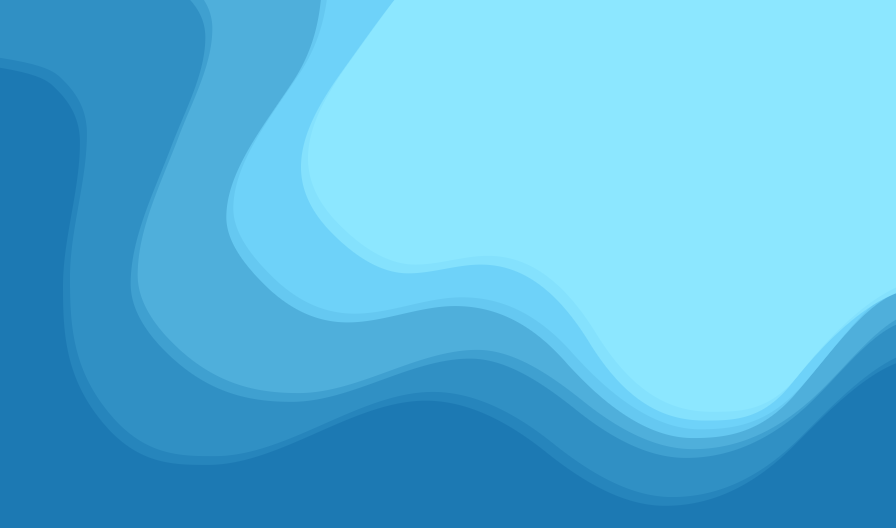
Give the GLSL for this background, as a WebGL 2 fragment shader.

```glsl
#version 300 es
precision highp float;
// Layered blue paper-cut waves, each with a thin translucent rim, opening to a pale corner.

#define GRID vec2(768.0, 452.0)       // canvas extent in design units
#define RIM_SHIFT vec2(6.0, -7.5)     // offset of each layer above its rim
#define DEEP vec3(0.110, 0.475, 0.702)
#define OCEAN vec3(0.188, 0.565, 0.769)
#define LAGOON vec3(0.310, 0.686, 0.859)
#define SKY vec3(0.432, 0.824, 0.976)
#define PALE vec3(0.549, 0.906, 1.000)
#define DARK_RIM 0.5                  // rim blend of the lower layers
#define LIGHT_RIM 0.72                // rim blend of the upper layers

uniform vec2 u_resolution;
out vec4 fragColor;

// A knot is (position, value, slope). The left knots give x along y and the
// others give y along x; both parts meet at the corner.
struct Shore {
    vec3 left0, left1, left2, left3;
    vec3 corner, bowl, hump, fall, trough, climb, end;
};

// Change of a cubic Hermite span from knot a up to s, held outside the span
float rise(float s, vec3 a, vec3 b) {
    float w = b.x - a.x;
    float t = clamp((s - a.x) / w, 0.0, 1.0);
    float u = 1.0 - t;
    return (b.y - a.y) * t * t * (3.0 - 2.0 * t) + w * t * u * (a.z * u - b.z * t);
}

// Straight continuation before the first knot and after the last one
float tails(float s, vec3 first, vec3 last) {
    return first.y + first.z * min(s - first.x, 0.0) + last.z * max(s - last.x, 0.0);
}

// Left edge: x as a function of y
float leftEdge(float y, Shore s) {
    vec3 corner = vec3(s.corner.yx, 1.0 / s.corner.z);
    return tails(y, s.left0, corner) + rise(y, s.left0, s.left1)
         + rise(y, s.left1, s.left2) + rise(y, s.left2, s.left3)
         + rise(y, s.left3, corner);
}

// Lower edge: y as a function of x
float lowerEdge(float x, Shore s) {
    return tails(x, s.corner, s.end) + rise(x, s.corner, s.bowl)
         + rise(x, s.bowl, s.hump) + rise(x, s.hump, s.fall)
         + rise(x, s.fall, s.trough) + rise(x, s.trough, s.climb)
         + rise(x, s.climb, s.end);
}

// Smooth coverage of the area right of and above the shore
float coverage(vec2 p, Shore s) {
    float d = min(p.x - leftEdge(p.y, s), lowerEdge(p.x, s) - p.y);
    float pixel = length(vec2(dFdx(d), dFdy(d)));
    return clamp(d / max(pixel, 1e-4) + 0.5, 0.0, 1.0);
}

// Lay the rim first, then the solid layer shifted over it
vec3 layer(vec3 color, vec2 p, Shore s, vec3 rim, vec3 tint) {
    color = mix(color, rim, coverage(p, s));
    return mix(color, tint, coverage(p - RIM_SHIFT, s));
}

void main() {
    // Design units, y measured down from the top edge
    vec2 uv = gl_FragCoord.xy / u_resolution;
    vec2 p = vec2(uv.x, 1.0 - uv.y) * GRID;

    Shore oceanShore = Shore(
        vec3(58, 0, 6), vec3(77, 49, 1), vec3(122, 68.5, 0), vec3(245, 54, 0),
        vec3(90, 364, 1.15), vec3(178, 398, 0), vec3(365, 343, 0), vec3(468, 387, 0.8),
        vec3(570, 433, 0), vec3(680, 382, -1), vec3(768, 311, -0.4));
    Shore lagoonShore = Shore(
        vec3(0, 163, 0.9), vec3(32, 176, 0), vec3(125, 147, -0.38), vec3(243, 112, 0),
        vec3(145, 304, 0.95), vec3(250, 344, 0), vec3(403, 307, 0), vec3(494, 351, 0.8),
        vec3(588, 392, 0), vec3(690, 349, -0.9), vec3(768, 278, -0.45));
    Shore skyShore = Shore(
        vec3(-50, 280, -0.1), vec3(0, 275, -0.1), vec3(70, 251, -0.66), vec3(186, 194, 0),
        vec3(226, 243, 1), vec3(298, 276, 0), vec3(390, 262, 0), vec3(484, 309, 1.12),
        vec3(594, 375, 0), vec3(682, 337, -1.15), vec3(768, 251, -0.4));
    Shore paleShore = Shore(
        vec3(-50, 377, -0.78), vec3(0, 338, -0.78), vec3(60, 294, -0.72), vec3(143, 258, 0),
        vec3(285, 200, 1), vec3(350, 234, 0), vec3(412, 226.5, 0), vec3(505, 293, 1.62),
        vec3(604, 360, 0), vec3(678, 329, -1.25), vec3(768, 251, -0.4));

    // Stack from the deepest layer to the palest
    vec3 color = DEEP;
    color = layer(color, p, oceanShore, mix(DEEP, OCEAN, DARK_RIM), OCEAN);
    color = layer(color, p, lagoonShore, mix(OCEAN, LAGOON, DARK_RIM), LAGOON);
    color = layer(color, p, skyShore, mix(LAGOON, SKY, LIGHT_RIM), SKY);
    color = layer(color, p, paleShore, mix(SKY, PALE, LIGHT_RIM), PALE);
    fragColor = vec4(color, 1.0);
}
```
